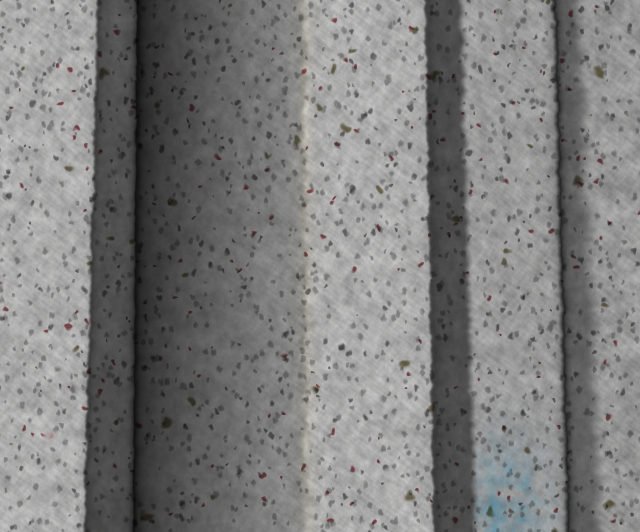
Give the GLSL for this texture, as a Shadertoy shader.

```glsl
// Upright speckled stone slabs: pale front faces, shaded sides and dark gaps.
// Slanted, chipped borders split the canvas into bands of tone; gradient noise
// gives grain and saw marks, and jittered cells scatter the mineral flecks.

vec2 hash2(vec2 p) {
    vec3 q = fract(p.xyx * vec3(0.1031, 0.1030, 0.0973));
    q += dot(q, q.yzx + 33.33);
    return fract((q.xx + q.yz) * q.zy);
}

float gradDot(vec2 cell, vec2 f, vec2 corner) {
    float a = 6.2832 * hash2(cell + corner + 57.0).x;
    return dot(vec2(cos(a), sin(a)), f - corner);
}

float noise(vec2 p) {
    vec2 i = floor(p), f = p - i;
    vec2 u = f * f * f * (f * (f * 6.0 - 15.0) + 10.0);
    return mix(mix(gradDot(i, f, vec2(0, 0)), gradDot(i, f, vec2(1, 0)), u.x),
               mix(gradDot(i, f, vec2(0, 1)), gradDot(i, f, vec2(1, 1)), u.x), u.y);
}

float fbm(vec2 p) {
    float sum = 0.0, amp = 1.0;
    for (int i = 0; i < 4; i++) {
        sum += amp * noise(p);
        p = mat2(1.6, 1.2, -1.2, 1.6) * p + 11.3;
        amp *= 0.6;
    }
    return sum;
}

// Coverage of irregular flecks; density is the share of cells that hold one
float flecks(vec2 p, float density, float size) {
    p += 0.22 * vec2(noise(p * 2.3), noise(p * 2.3 + 40.0));
    vec2 cell = floor(p);
    float cover = 0.0;
    for (int y = -1; y <= 1; y++)
    for (int x = -1; x <= 1; x++) {
        vec2 c = cell + vec2(x, y), h = hash2(c + 9.0);
        float r = size * (0.45 + 0.55 * h.y);
        float d = length(p - c - hash2(c + 71.0));
        cover = max(cover, step(h.x, density) * (1.0 - smoothstep(r * 0.4, r * 1.3, d)));
    }
    return cover;
}

// Signed distance to the right of a slanted border with chipped outline
float border(vec2 uv, float top, float bottom, float chip) {
    float wobble = noise(vec2(uv.y * 32.0, top * 90.0))
                 + 0.6 * noise(vec2(uv.y * 85.0, top * 170.0));
    return uv.x - mix(bottom, top, uv.y) - chip * wobble;
}

float cut(float d, float soft) { return smoothstep(-soft, soft, d); }

void mainImage(out vec4 fragColor, in vec2 fragCoord) {
    vec2 uv = fragCoord / iResolution.xy;
    vec2 p = uv * vec2(1.2, 1.0);

    // Borders from left to right
    float leftEnd   = border(uv, 0.152, 0.131, 0.004);
    float leftGap   = border(uv, 0.215, 0.209, 0.002);
    float ridge     = border(uv, 0.474, 0.479, 0.006);
    float midEnd    = border(uv, 0.664, 0.677, 0.005);
    float rightFace = border(uv, 0.720, 0.743, 0.006);
    float rightGap  = border(uv, 0.864, 0.885, 0.004);
    float lastFace  = border(uv, 0.904, 0.938, 0.009);

    // Tone of each band, the wide side face brightening toward its ridge
    float turn = clamp(leftGap / 0.262, 0.0, 1.0);
    float sideTone = 0.16 + 0.39 * pow(turn, 0.68) - 0.05 * uv.y * (1.0 - turn);
    float tone = 0.675;
    tone = mix(tone, 0.30 + 0.03 * uv.y, cut(leftEnd, 0.003));
    tone = mix(tone, sideTone, cut(leftGap, 0.003));
    tone = mix(tone, 0.675, cut(ridge, 0.006));
    tone = mix(tone, 0.30, cut(midEnd, 0.003));
    tone = mix(tone, 0.605, cut(rightFace, 0.007));
    tone = mix(tone, 0.38, cut(rightGap, 0.004));
    tone = mix(tone, 0.59, cut(lastFace, 0.014));
    float lit = smoothstep(0.3, 0.6, tone);

    // Contact shadows in the gaps and pale crumbs along the ridge
    tone *= 1.0 - 0.7 * exp(-abs(leftGap) / 0.005);
    tone *= 1.0 - 0.6 * exp(-abs(rightGap - 0.004) / 0.006);
    tone *= 1.0 - 0.25 * exp(-abs(leftEnd - 0.004) / 0.006);
    tone *= 1.0 - 0.2 * exp(-abs(midEnd - 0.006) / 0.008);
    float crumbs = exp(-pow(ridge / 0.011, 2.0));
    tone += crumbs * (0.02 + 0.13 * noise(p * vec2(55.0, 38.0)));

    // Mottling, grain and diagonal saw marks
    vec2 saw = mat2(0.8, 0.6, -0.6, 0.8) * p;
    float sawAlong = dot(p, vec2(0.8, -0.6)), sawAcross = dot(p, vec2(0.6, 0.8));
    float marks = noise(vec2(sawAlong * 28.0, sawAcross * 150.0))
                + 0.5 * noise(vec2(saw.x * 160.0, saw.y * 22.0));
    float relief = fbm(p * vec2(48.0, 40.0));
    float rough = smoothstep(0.0, 0.03, lastFace) * fbm(p * vec2(14.0, 24.0));
    tone *= 1.0 + 0.08 * fbm(p * 13.0) + 0.12 * relief + 0.09 * marks * lit + 0.12 * rough;
    vec3 color = tone * vec3(1.0, 0.997, 0.995);
    color *= mix(vec3(1.0), vec3(0.97, 0.96, 0.90), crumbs * 0.8);

    // Mineral flecks: grey, charcoal, garnet and olive
    color *= 1.0 - 0.28 * flecks(p * vec2(58.0, 46.0), 0.42, 0.34);
    color *= 1.0 - 0.45 * flecks(p * vec2(42.0, 34.0) + 20.0, 0.20, 0.24);
    color *= mix(vec3(1.0), vec3(0.66, 0.38, 0.40), flecks(p * 32.0 + 50.0, 0.13, 0.19));
    color *= mix(vec3(1.0), vec3(0.58, 0.55, 0.42), flecks(p * 19.0 + 90.0, 0.10, 0.20));

    // Faint blue stain at the lower right and a small pink mark at the left
    float stain = exp(-dot((uv - vec2(0.79, 0.04)) * vec2(17, 9), (uv - vec2(0.79, 0.04)) * vec2(17, 9)));
    stain *= cut(rightFace, 0.004) * (0.5 + noise(p * 34.0) + 0.5 * marks);
    color = mix(color, color * vec3(0.60, 0.88, 1.0), clamp(stain, 0.0, 1.0));
    float pink = 1.0 - smoothstep(0.004, 0.013, length((uv - vec2(0.075, 0.182)) * vec2(1.2, 1.4)));
    color = mix(color, vec3(0.76, 0.33, 0.41), pink * smoothstep(-0.25, 0.3, noise(p * 95.0)));

    fragColor = vec4(clamp(color, 0.0, 1.0), 1.0);
}
```
